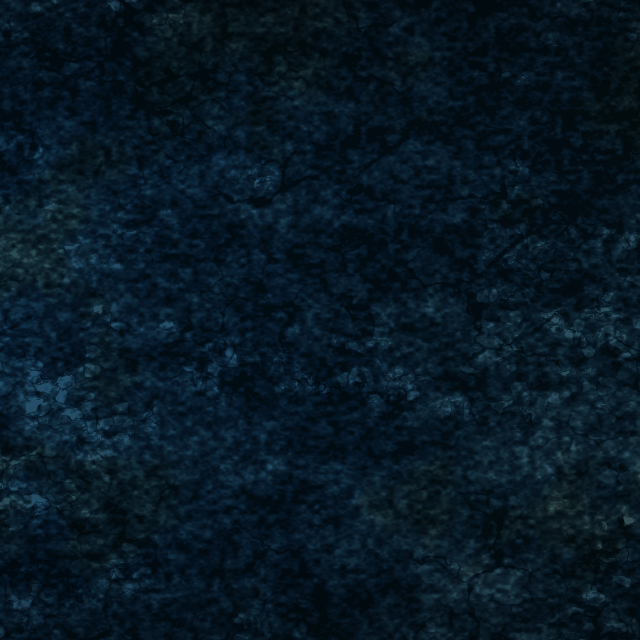
This texture is drawn by a WebGL 2 fragment shader. Its source:

```glsl
#version 300 es
precision highp float;
// Dark blue weathered rock: gritty stone, pale chipped flakes, thin cracks and ochre stains.

uniform vec2 u_resolution;
out vec4 fragColor;

// Palette from deep shadow to pale chips
const vec3 ABYSS = vec3(0.006, 0.045, 0.064);
const vec3 SHADOW = vec3(0.019, 0.080, 0.126);
const vec3 STONE = vec3(0.043, 0.121, 0.172);
const vec3 LIGHT = vec3(0.076, 0.175, 0.228);
const vec3 PALE = vec3(0.175, 0.310, 0.375);
const vec3 BLUE_TINT = vec3(0.74, 0.98, 1.12);
const vec3 OCHRE_TINT = vec3(1.35, 0.97, 0.74);

// Feature sizes, in repeats across the canvas
const vec2 CLOUD_SCALE = vec2(2.6, 3.6);
const vec2 MOTTLE_SCALE = vec2(17.0, 27.0);
const vec2 GRAIN_SCALE = vec2(95.0, 130.0);
const vec2 FLAKE_SCALE = vec2(46.0, 60.0);
const vec2 STREAK_SCALE = vec2(38.0, 66.0);
const vec2 CRACK_SCALE = vec2(5.0, 7.5);
const vec2 HAIRLINE_SCALE = vec2(17.0, 25.0);
const float WARP_SCALE = 38.0;
const float WARP_SIZE = 0.0032;

// Strength of each layer on the tone
const float CLOUD_GAIN = 0.36;
const float MOTTLE_GAIN = 0.36;
const float GRAIN_GAIN = 0.66;
const float FLAKE_GAIN = 1.9;
const float STREAK_GAIN = 1.3;
const float CRACK_DEPTH = 1.9;
const float HAIRLINE_DEPTH = 1.2;
const float TONE_BIAS = 0.0;

vec2 hash2(vec2 p) {
    vec3 q = fract(vec3(p.xyx) * vec3(0.1031, 0.1030, 0.0973));
    q += dot(q, q.yzx + 33.33);
    return fract((q.xx + q.yz) * q.zy);
}

float valueNoise(vec2 p) {
    vec2 cell = floor(p), f = fract(p);
    f = f * f * (3.0 - 2.0 * f);
    float low = mix(hash2(cell).x, hash2(cell + vec2(1, 0)).x, f.x);
    float high = mix(hash2(cell + vec2(0, 1)).x, hash2(cell + vec2(1, 1)).x, f.x);
    return mix(low, high, f.y);
}

// Layered noise, centred on zero with a spread near one
float layered(vec2 p, int octaves) {
    float sum = 0.0, gain = 1.0;
    for (int i = 0; i < octaves; i++) {
        sum += gain * (valueNoise(p) - 0.5);
        p = mat2(0.96, 0.28, -0.28, 0.96) * p * 2.03 + 17.3;
        gain *= 0.6;
    }
    return sum * 4.3;
}

// Cellular noise: x = gap between the two nearest seeds, y = random value of the cell
vec2 cellular(vec2 p) {
    vec2 cell = floor(p);
    float nearest = 9.0, second = 9.0, id = 0.0;
    for (int y = -1; y <= 1; y++)
    for (int x = -1; x <= 1; x++) {
        vec2 c = cell + vec2(x, y);
        float d = distance(p, c + hash2(c));
        if (d < nearest) {
            second = nearest;
            nearest = d;
            id = hash2(c + 71.7).y;
        } else second = min(second, d);
    }
    return vec2(second - nearest, id);
}

// Thin line along the cell borders
float crackLine(vec2 p, float width, float soft) {
    return 1.0 - smoothstep(width * 0.3, width + soft, cellular(p).x);
}

vec3 rockColor(float tone) {
    vec3 c = mix(ABYSS, SHADOW, smoothstep(-2.0, -0.6, tone));
    c = mix(c, STONE, smoothstep(-0.7, 0.5, tone));
    c = mix(c, LIGHT, smoothstep(0.4, 1.4, tone));
    return mix(c, PALE, smoothstep(1.3, 3.0, tone));
}

void main() {
    vec2 uv = gl_FragCoord.xy / u_resolution;
    float pixel = 1.0 / min(u_resolution.x, u_resolution.y);

    // Small ragged displacement that roughens chips and cracks
    vec2 warp = vec2(layered(uv * WARP_SCALE + 3.1, 3), layered(uv * WARP_SCALE + 41.7, 3));
    vec2 bent = uv + WARP_SIZE * warp;

    // Stone body
    float cloud = layered(uv * CLOUD_SCALE + 5.7, 4);
    float mottle = layered(uv * MOTTLE_SCALE + 23.0, 4);
    float grain = layered(uv * GRAIN_SCALE + 9.0, 2);
    float tone = TONE_BIAS + CLOUD_GAIN * cloud + MOTTLE_GAIN * mottle + GRAIN_GAIN * grain;

    // Chipped flakes and short torn streaks, gathered in patches
    float side = 0.5 * smoothstep(0.5, 1.0, uv.x) + 0.8 * smoothstep(0.25, 0.0, length(uv - vec2(0.13, 0.24)));
    float patches = smoothstep(0.1, 1.6, layered(uv * vec2(5.0, 7.0) + 61.0, 5) + side);
    vec2 flake = cellular(bent * FLAKE_SCALE);
    float chip = smoothstep(0.04, 0.2, flake.x) * smoothstep(0.35, 0.95, flake.y);
    tone += patches * (FLAKE_GAIN * chip - 0.35);
    float ridge = abs(layered(uv * STREAK_SCALE + 88.0, 3));
    float torn = (1.0 - smoothstep(0.0, 0.25, ridge)) * smoothstep(0.0, 1.2, mottle);
    tone += STREAK_GAIN * torn * (0.15 + patches);

    // Broken cracks
    float broken = smoothstep(0.2, 1.0, layered(uv * 7.0 + 130.0, 4));
    float crack = crackLine((bent + 0.004 * warp.yx) * CRACK_SCALE, 0.045, pixel * CRACK_SCALE.y);
    float hairline = crackLine(bent * HAIRLINE_SCALE + 7.0, 0.08, pixel * HAIRLINE_SCALE.y);
    float hairMask = smoothstep(0.0, 1.2, layered(uv * 9.0 + 211.0, 4));
    tone -= CRACK_DEPTH * crack * broken + HAIRLINE_DEPTH * hairline * hairMask;

    // Blue on the left, ochre stains toward the upper and lower edges
    vec3 color = rockColor(tone);
    float blueness = smoothstep(0.95, 0.0, uv.x + 0.1 * cloud) * smoothstep(0.75, 0.25, abs(uv.y - 0.48));
    color *= mix(vec3(1.0), BLUE_TINT, blueness);
    float edge = smoothstep(0.25, 0.5, abs(uv.y - 0.5));
    float stain = smoothstep(0.3, 1.8, layered(uv * 5.0 + 170.0, 5) + 1.1 * edge - 0.3);
    color *= mix(vec3(1.0), OCHRE_TINT, 0.7 * stain) * (1.0 - 0.15 * edge);

    fragColor = vec4(color, 1.0);
}
```
